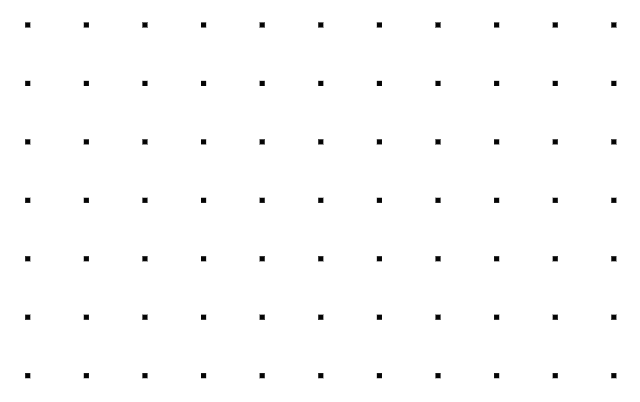
Write a Shadertoy shader that draws this pattern.

```glsl
// A sparse grid of small black squares on white, 11 across and 7 down.
// Each point is folded to its nearest grid node, where one square distance
// function is evaluated and turned into smooth pixel coverage.

const vec3 PAPER = vec3(1.0);
const vec3 INK = vec3(0.02);

// Lengths are fractions of the canvas height.
const vec2 GRID_COUNT = vec2(11.0, 7.0);
const vec2 FIRST_NODE = vec2(0.0690, 0.0655);
const vec2 SPACING = vec2(0.1458, 0.1454);
const float HALF_SIDE = 0.0064;

// Offset from the nearest node of a finite grid.
vec2 foldToGrid(vec2 p, vec2 origin, vec2 spacing, vec2 count) {
    vec2 node = clamp(round((p - origin) / spacing), vec2(0.0), count - 1.0);
    return p - origin - node * spacing;
}

// Signed distance to an axis-aligned square.
float squareDistance(vec2 p, float halfSide) {
    vec2 d = abs(p) - halfSide;
    return length(max(d, 0.0)) + min(max(d.x, d.y), 0.0);
}

// Ink coverage across an edge one pixel wide.
float coverage(float dist, float pixel) {
    return clamp(0.5 - dist / pixel, 0.0, 1.0);
}

void mainImage(out vec4 fragColor, in vec2 fragCoord) {
    float pixel = 1.0 / iResolution.y;
    vec2 p = fragCoord * pixel;

    vec2 local = foldToGrid(p, FIRST_NODE, SPACING, GRID_COUNT);
    float ink = coverage(squareDistance(local, HALF_SIDE), pixel);

    fragColor = vec4(mix(PAPER, INK, ink), 1.0);
}
```
